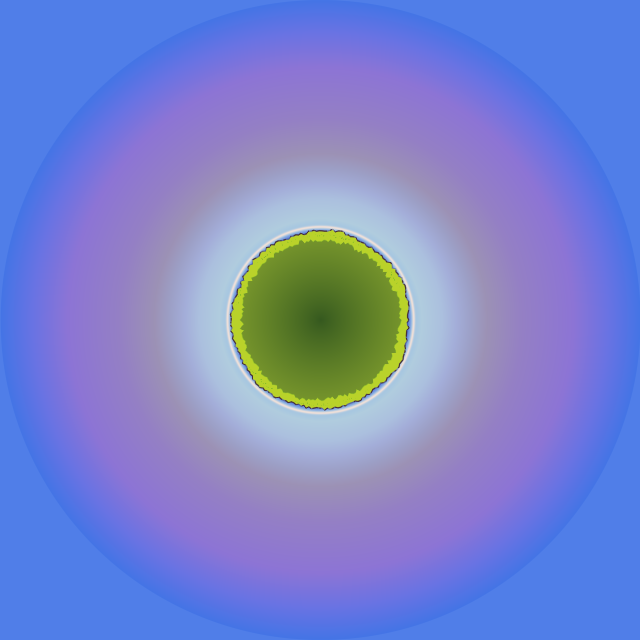
Write a Shadertoy shader that draws this background.

```glsl
const float TAU = 6.2831853;
const vec2  CENTER = vec2(0.501, 0.5);

// Radii and widths, as fractions of the canvas
const float SKY_RADIUS = 0.5;
const float HALO_RADIUS = 0.1455;
const float HALO_WIDTH = 0.0023;
const float RIM_RADIUS = 0.1400;
const float RIM_WAVE = 0.0016;
const float RIM_ROUGHNESS = 0.0042;
const float OUTLINE_WIDTH = 0.0020;
const float LAWN_RADIUS = 0.1240;
const float BLADE_LENGTH = 0.0085;
const float FLECK_SIZE = 0.0026;

// Counts around the circle
const float HILLS = 7.0;
const float HILL_PHASE = 0.072;
const float RIM_TEETH = 210.0;
const float BLADES = 230.0;
const float FLECKS = 260.0;

const vec3 OUTER_BLUE = vec3(0.314, 0.494, 0.910);
const vec3 HALO_CREAM = vec3(0.93, 0.875, 0.85);
const vec3 OUTLINE_BROWN = vec3(0.27, 0.18, 0.22);
const vec3 GRASS_LIME = vec3(0.725, 0.825, 0.165);
const vec3 FLECK_GREEN = vec3(0.50, 0.73, 0.15);
const vec3 LAWN_EDGE = vec3(0.455, 0.575, 0.170);
const vec3 LAWN_CORE = vec3(0.205, 0.345, 0.120);

// Sky colour stops: rgb and radius
const int SKY_STOPS = 11;
const vec4 SKY[SKY_STOPS] = vec4[SKY_STOPS](
    vec4(0.30, 0.44, 0.85, 0.136),
    vec4(0.62, 0.76, 0.89, 0.143),
    vec4(0.69, 0.80, 0.87, 0.158),
    vec4(0.67, 0.75, 0.87, 0.190),
    vec4(0.64, 0.68, 0.85, 0.212),
    vec4(0.61, 0.62, 0.77, 0.238),
    vec4(0.61, 0.57, 0.71, 0.260),
    vec4(0.58, 0.50, 0.77, 0.315),
    vec4(0.55, 0.455, 0.835, 0.395),
    vec4(0.41, 0.45, 0.89, 0.450),
    vec4(0.265, 0.455, 0.90, 0.500));

float hash(vec2 p) {
    vec3 q = fract(vec3(p.xyx) * 0.1031);
    q += dot(q, q.yzx + 33.33);
    return fract((q.x + q.y) * q.z);
}

// Piecewise linear noise that closes around the circle
float ringNoise(float turn, float count, float seed) {
    float x = turn * count;
    float cell = floor(x);
    float a = hash(vec2(mod(cell, count), seed));
    float b = hash(vec2(mod(cell + 1.0, count), seed));
    return mix(a, b, x - cell);
}

// Antialiased coverage of a shape by signed distance
float cover(float d, float pixel) {
    return 1.0 - smoothstep(-pixel, pixel, d);
}

vec3 skyColor(float r) {
    vec3 color = SKY[0].rgb;
    for (int i = 1; i < SKY_STOPS; i++) {
        float t = clamp((r - SKY[i - 1].w) / (SKY[i].w - SKY[i - 1].w), 0.0, 1.0);
        color = mix(color, SKY[i].rgb, t);
    }
    return color;
}

void mainImage(out vec4 fragColor, in vec2 fragCoord) {
    float size = min(iResolution.x, iResolution.y);
    float pixel = 0.7 / size;
    vec2 p = (fragCoord - 0.5 * iResolution.xy) / size + 0.5 - CENTER;
    float r = length(p);
    float turn = fract(atan(p.y, p.x) / TAU + 1.0);

    // Sky disc and pale halo
    vec3 color = mix(OUTER_BLUE, skyColor(r), cover(r - SKY_RADIUS, pixel));
    float haloOffset = (r - HALO_RADIUS) / HALO_WIDTH;
    color = mix(color, HALO_CREAM, exp(-haloOffset * haloOffset));

    // Grass rim with low hills, rough teeth and a broken outline
    float rim = RIM_RADIUS + RIM_WAVE * cos(TAU * HILLS * (turn - HILL_PHASE));
    rim += RIM_ROUGHNESS * (ringNoise(turn, RIM_TEETH, 3.0) - 0.5);
    rim += 0.5 * RIM_ROUGHNESS * (ringNoise(turn, 36.0, 8.0) - 0.5);
    float dots = smoothstep(0.2, 0.55, ringNoise(turn, RIM_TEETH * 1.5, 14.0));
    color = mix(color, OUTLINE_BROWN, cover(r - rim, pixel) * mix(0.35, 1.0, dots));
    color = mix(color, GRASS_LIME, cover(r - rim + OUTLINE_WIDTH, pixel));

    // Clustered green flecks within the rim
    vec2 grid = vec2(turn * FLECKS, r / FLECK_SIZE);
    vec2 local = abs(fract(grid) - 0.5);
    float cluster = smoothstep(0.45, 0.8, ringNoise(turn, 22.0, 21.0));
    float fleck = step(0.62, hash(floor(grid) + 5.0)) * cluster;
    fleck *= 1.0 - smoothstep(0.2, 0.45, max(local.x, local.y));
    float band = smoothstep(0.003, 0.0, abs(r - 0.132));
    color = mix(color, FLECK_GREEN, fleck * band);

    // Shaded lawn, bordered by blades pointing inward
    float blade = ringNoise(turn, BLADES, 31.0) - 0.5;
    float sway = ringNoise(turn, 30.0, 40.0) - 0.5;
    float lawnEdge = LAWN_RADIUS + BLADE_LENGTH * (0.75 * blade + 0.4 * sway);
    vec3 lawn = mix(LAWN_CORE, LAWN_EDGE, pow(min(r / LAWN_RADIUS, 1.0), 0.85));
    color = mix(color, FLECK_GREEN, 0.6 * cover(r - lawnEdge - 0.001, pixel));
    color = mix(color, lawn, cover(r - lawnEdge, pixel));

    fragColor = vec4(color, 1.0);
}
```
